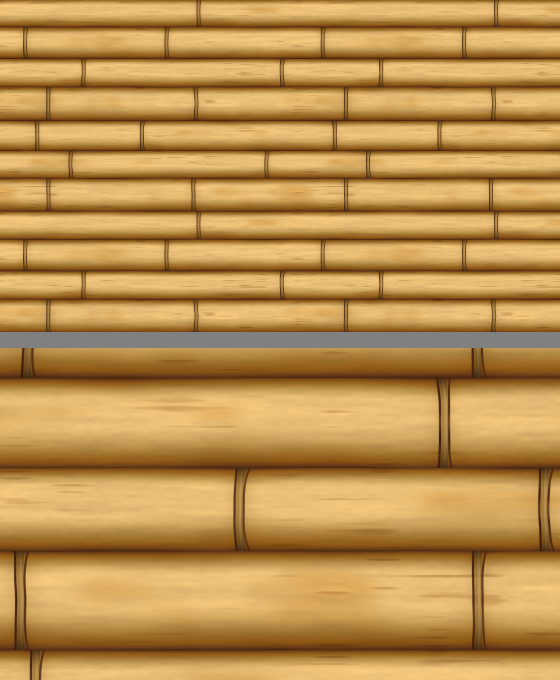
Top: the whole. Bottom: its middle third, enlarged.
Write a Shadertoy shader that draws this texture.

```glsl
// Wall of horizontal bamboo canes with jointed nodes, in a repeating block of seven rows.
#define TILES vec2(1.882, 1.563)  // repeats across and down
#define TOP_OFFSET 0.005          // shift of the block, in repeats
#define NODE_GAP 0.0046           // half distance between the two node grooves
#define GROOVE 0.0011             // half width of a groove
#define GRAIN 0.17                // strength of the fibre streaks
#define STAIN 0.45                // strength of the warm blotches
#define FLARE 0.022               // narrowing of the cane away from its nodes

const int ROW_COUNT = 7;
// Per row: top edge, first node, second node (fractions of the block)
const vec3 ROWS[ROW_COUNT] = vec3[ROW_COUNT](
    vec3(0.0,    0.667, 0.667),
    vec3(0.1325, 0.086, 0.561),
    vec3(0.2806, 0.279, 0.949),
    vec3(0.4148, 0.162, 0.657),
    vec3(0.5731, 0.123, 0.478),
    vec3(0.7143, 0.238, 0.897),
    vec3(0.8451, 0.162, 0.650));

const vec3 GAP    = vec3(0.22, 0.09, 0.04);
const vec3 BARK   = vec3(0.43, 0.25, 0.10);
const vec3 AMBER  = vec3(0.55, 0.34, 0.08);
const vec3 OCHRE  = vec3(0.62, 0.44, 0.17);
const vec3 STRAW  = vec3(0.75, 0.59, 0.32);
const vec3 CREAM  = vec3(0.92, 0.75, 0.47);
const vec3 SCORCH = vec3(0.78, 0.55, 0.22);

float hash(vec2 p) {
    return fract(sin(dot(p, vec2(127.1, 311.7))) * 43758.5453);
}

// Value noise that wraps along x after 'period' cells
float noise(vec2 p, float period, float seed) {
    vec2 i = floor(p), f = fract(p);
    f = f * f * (3.0 - 2.0 * f);
    float x0 = mod(i.x, period) + seed * 17.0;
    float x1 = mod(i.x + 1.0, period) + seed * 17.0;
    return mix(mix(hash(vec2(x0, i.y)), hash(vec2(x1, i.y)), f.x),
               mix(hash(vec2(x0, i.y + 1.0)), hash(vec2(x1, i.y + 1.0)), f.x), f.y);
}

// Cane colour from dark gap (0) to full light (1)
vec3 caneRamp(float s) {
    vec3 c = mix(GAP, BARK, clamp(s / 0.17, 0.0, 1.0));
    c = mix(c, AMBER, clamp((s - 0.17) / 0.13, 0.0, 1.0));
    c = mix(c, OCHRE, clamp((s - 0.3) / 0.2, 0.0, 1.0));
    c = mix(c, STRAW, clamp((s - 0.5) / 0.22, 0.0, 1.0));
    return mix(c, CREAM, clamp((s - 0.72) / 0.24, 0.0, 1.0));
}

float wrapped(float d) { return fract(d + 0.5) - 0.5; }

float line(float d, float halfWidth, float px) {
    return 1.0 - smoothstep(halfWidth - px, halfWidth + px, abs(d));
}

void mainImage(out vec4 fragColor, in vec2 fragCoord) {
    vec2 uv = fragCoord / iResolution.xy;
    vec2 t = fract(vec2(uv.x, 1.0 - uv.y) * TILES + vec2(0.0, TOP_OFFSET));
    float px = 0.7 / iResolution.y;

    // Find the row and the position across its cane, 0 at the top
    int row = 0;
    for (int i = 1; i < ROW_COUNT; i++) if (t.y >= ROWS[i].x) row = i;
    float below = row < ROW_COUNT - 1 ? ROWS[row + 1].x : 1.0;
    vec3 cane = ROWS[row];
    float v = (t.y - cane.x) / (below - cane.x);
    float seed = float(row) + 1.0;
    float rim = pow(abs(2.0 * v - 1.0), 4.0);

    // Signed distance to the nearest node, in canvas heights
    float dA = wrapped(t.x - cane.y), dB = wrapped(t.x - cane.z);
    bool first = abs(dA) < abs(dB);
    float rnd = hash(vec2(seed, first ? 3.0 : 8.0));
    float d = (first ? dA : dB) * iResolution.x / (iResolution.y * TILES.x);
    d += (rnd - 0.5) * 0.006 * sin(3.14159 * v);
    d += 0.002 * (noise(vec2(rnd * 9.0, v * 4.0), 64.0, seed) - 0.5);

    // Rounded shading, slightly wider at the nodes
    float near = exp(-abs(d) / 0.011);
    float wobble = 0.025 * (noise(vec2(t.x * 9.0, 0.5), 9.0, seed) - 0.5);
    float w = 0.5 + (v - 0.5) * (1.0 + FLARE * (1.0 - near)) + wobble;
    float s = sqrt(smoothstep(-0.03, 0.27, w))
            * pow(1.0 - smoothstep(0.45, 1.03, w), 0.45);

    // Broad tone of the segment, then the shadow beside the node
    float cloud = noise(vec2(t.x * 6.0, v * 2.0), 6.0, seed + 20.0);
    float segment = step(cane.y, t.x) - step(cane.z, t.x);
    s *= 0.97 + 0.05 * hash(vec2(seed, segment + 40.0)) + 0.08 * (cloud - 0.5);
    s *= 1.0 - near * (0.20 + 0.32 * rim);
    s = clamp(s, 0.0, 1.0);
    vec3 color = caneRamp(s);

    // Long fibres and fine cracks
    float fibre = 0.40 * noise(vec2(t.x * 8.0, v * 13.0), 8.0, seed)
                + 0.35 * noise(vec2(t.x * 22.0, v * 24.0), 22.0, seed + 9.0)
                + 0.25 * noise(vec2(t.x * 110.0, v * 30.0), 110.0, seed + 14.0);
    float crack = smoothstep(0.72, 0.95, noise(vec2(t.x * 17.0, v * 24.0), 17.0, seed + 31.0))
                * smoothstep(0.4, 0.75, cloud);
    color *= 1.0 + GRAIN * (fibre - 0.5) - vec3(0.12, 0.17, 0.24) * crack;

    // Warm stains, feathered along the fibres
    float blotch = 0.65 * noise(vec2(t.x * 8.0, v * 2.5), 8.0, seed + 50.0)
                 + 0.20 * noise(vec2(t.x * 23.0, v * 5.0), 23.0, seed + 60.0) + 0.15 * fibre;
    color = mix(color, color * SCORCH / CREAM, STAIN * smoothstep(0.52, 0.85, blotch));

    // Node: a pale ridge between two dark grooves of uneven depth
    float depth = 0.65 + 0.35 * noise(vec2(rnd * 30.0, v * 6.0), 64.0, seed + 70.0);
    color = mix(color, OCHRE * (0.35 + 0.65 * s), 0.55 * line(d, NODE_GAP, px));
    color = mix(color, CREAM * (0.25 + 0.75 * s), 0.55 * line(d - 0.001, 0.0012, px));
    color = mix(color, GAP, depth * line(d + NODE_GAP, GROOVE, px));
    float arc = d - NODE_GAP - 0.004 * rim;
    color = mix(color, mix(GAP, BARK, 0.35), depth * line(arc, GROOVE, px));

    fragColor = vec4(color, 1.0);
}
```
